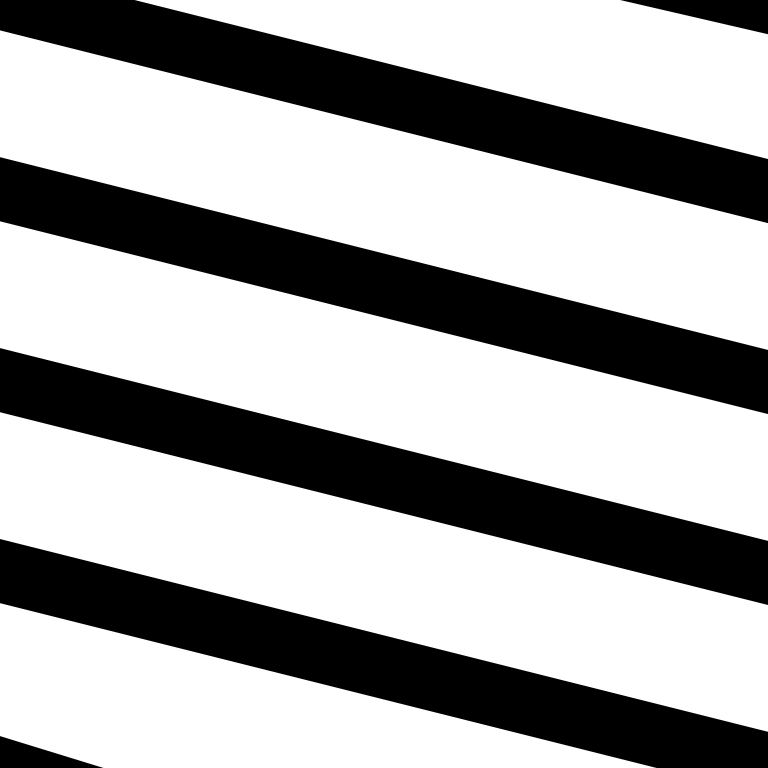
Write a Shadertoy shader that draws this pattern.

```glsl
// Broad black diagonal stripes falling to the right on white, the outermost two slightly tilted.
#define PERIOD 0.2486
#define SLOPE 0.2510
#define THICKNESS 0.0835
#define MIDDLE_START 0.4950
#define FIRST_STRIPE -3
#define LAST_STRIPE 2
#define FIRST_DRIFT vec2(0.0223, -0.0197)
#define LAST_DRIFT vec2(0.0080, 0.0570)
#define INK vec3(0.0)
#define PAPER vec3(1.0)

// Extra start height (x) and slope (y) of a stripe
vec2 stripeDrift(int index) {
    if (index == FIRST_STRIPE) return FIRST_DRIFT;
    if (index == LAST_STRIPE) return LAST_DRIFT;
    return vec2(0.0);
}

// Signed distance to a stripe whose thickness is measured vertically
float stripeDistance(vec2 p, float start, float slope) {
    float offset = abs(p.y - start - slope * p.x);
    return (offset - 0.5 * THICKNESS) * inversesqrt(1.0 + slope * slope);
}

void mainImage(out vec4 fragColor, in vec2 fragCoord) {
    // Canvas units, measured downward from the top left
    vec2 p = fragCoord / iResolution.xy;
    p.y = 1.0 - p.y;

    // Nearest stripe
    float nearest = 1.0;
    for (int i = FIRST_STRIPE; i <= LAST_STRIPE; i++) {
        vec2 drift = stripeDrift(i);
        float start = MIDDLE_START + float(i) * PERIOD + drift.x;
        nearest = min(nearest, stripeDistance(p, start, SLOPE + drift.y));
    }

    // One-pixel smooth edge
    float coverage = clamp(0.5 - nearest * iResolution.y, 0.0, 1.0);
    fragColor = vec4(mix(PAPER, INK, coverage), 1.0);
}
```
